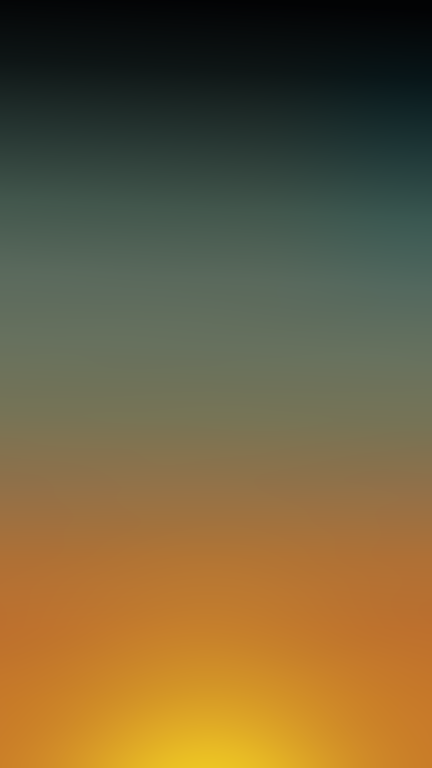
A Shadertoy shader for this background:

```glsl
// Dusk sky: black and teal fading to amber above a golden glow at the lower edge.

const int STOPS = 12;

// Sky colours at even heights, from the horizon to the zenith.
const vec3 SKY[STOPS] = vec3[STOPS](
    vec3(0.78, 0.47, 0.16), vec3(0.77, 0.46, 0.16), vec3(0.74, 0.435, 0.18),
    vec3(0.68, 0.435, 0.21), vec3(0.57, 0.44, 0.285), vec3(0.46, 0.45, 0.335),
    vec3(0.405, 0.445, 0.37), vec3(0.35, 0.41, 0.36), vec3(0.26, 0.34, 0.30),
    vec3(0.15, 0.21, 0.195), vec3(0.055, 0.085, 0.085), vec3(0.008, 0.01, 0.016));

const vec3 GOLD = vec3(0.925, 0.77, 0.14);
const vec3 TEAL_SHIFT = vec3(-0.035, 0.0, 0.015);

// Piecewise blend through the sky colours.
vec3 skyGradient(float height) {
    float position = clamp(height, 0.0, 1.0) * float(STOPS - 1);
    vec3 color = SKY[0];
    for (int i = 1; i < STOPS; i++) {
        color = mix(color, SKY[i], clamp(position - float(i - 1), 0.0, 1.0));
    }
    return color;
}

// Wide glow, bright at its centre and fading sideways and upward.
float horizonGlow(vec2 uv, float centerX, float width, float rise) {
    float side = (uv.x - centerX) / width;
    float lift = pow(max(uv.y, 0.0) / rise, 1.2);
    return exp(-side * side - lift);
}

// Soft horizontal haze from layered sines.
float haze(vec2 uv) {
    float sum = 0.0;
    float weight = 0.5;
    vec2 frequency = vec2(5.0, 31.0);
    for (int i = 0; i < 3; i++) {
        sum += weight * sin(uv.y * frequency.y + sin(uv.x * frequency.x + float(i)));
        frequency *= 1.9;
        weight *= 0.5;
    }
    return sum;
}

void mainImage(out vec4 fragColor, in vec2 fragCoord) {
    vec2 uv = fragCoord / iResolution.xy;

    // Sky bands dip slightly toward the right in the upper half.
    float tilt = 0.025 * (uv.x - 0.5) * smoothstep(0.3, 0.6, uv.y);
    vec3 color = skyGradient(uv.y + tilt);

    // Cool tint in the upper right.
    float cool = smoothstep(0.55, 1.0, uv.x)
               * smoothstep(0.5, 0.7, uv.y) * smoothstep(1.0, 0.84, uv.y);
    color += TEAL_SHIFT * cool;

    // Golden light and faint haze.
    color = mix(color, GOLD, horizonGlow(uv, 0.48, 0.32, 0.12));
    color *= 1.0 + 0.008 * haze(uv);

    fragColor = vec4(clamp(color, 0.0, 1.0), 1.0);
}
```
